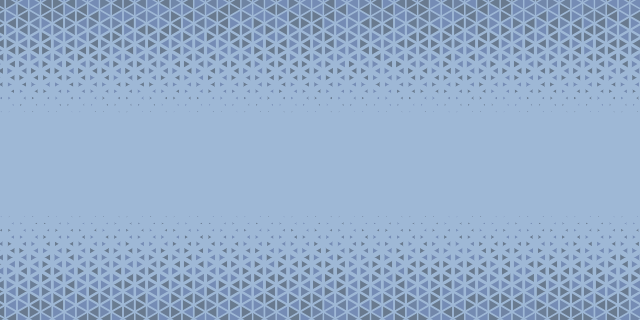
Write a WebGL 2 fragment shader that draws this background.

```glsl
#version 300 es
precision highp float;
// Halftone bands of small triangles on a flat pale blue ground.
// A triangular lattice is anchored at the inner rim of each band, and its
// triangles grow from dots toward the top and bottom edges of the canvas.

uniform vec2 u_resolution;
out vec4 fragColor;

const vec3 GROUND = vec3(0.62, 0.72, 0.84);
const vec3 SLATE = vec3(0.41, 0.48, 0.56);
const vec3 PERIWINKLE = vec3(0.46, 0.55, 0.71);

// All lengths are fractions of the canvas height.
const float COLUMN_WIDTH = 0.03683;
const float ROW_STEP = COLUMN_WIDTH / sqrt(3.0);
const float COLUMN_START = 0.0161;
const float TOP_START = 0.651;
const float BOTTOM_START = 0.323;
const float BAND_DEPTH = 0.359;
const float MAX_SCALE = 0.82;

float hash(vec2 p) {
    vec3 q = fract(p.xyx * vec3(0.1031, 0.1030, 0.0973));
    q += dot(q, q.yzx + 33.33);
    return fract((q.x + q.y) * q.z);
}

// Equilateral triangle pointing along +x, centred on its centre of mass.
float triangleDistance(vec2 p, float inradius) {
    return max(-p.x, 0.5 * p.x + 0.5 * sqrt(3.0) * abs(p.y)) - inradius;
}

// Triangle scale by the depth of its row inside the band.
float growth(float depth) {
    float t = clamp((depth + 0.5 * ROW_STEP) / BAND_DEPTH, 0.0, 1.0);
    return MAX_SCALE * (1.0 - pow(1.0 - t, 1.5));
}

// Signed distance to the triangle of one lattice cell.
float cellDistance(vec2 p, vec2 cell) {
    float direction = mod(cell.x + cell.y, 2.0) < 0.5 ? 1.0 : -1.0;
    float offset = 0.5 - direction / 6.0;
    vec2 center = vec2((cell.x + offset) * COLUMN_WIDTH, cell.y * ROW_STEP);
    vec2 local = (p - center) * vec2(direction, 1.0);
    return triangleDistance(local, growth(center.y) * COLUMN_WIDTH / 3.0);
}

// Lay one band over the ground; p.y rises from its inner rim outward.
vec3 drawBand(vec3 color, vec2 p, float seed, float pixel) {
    vec2 base = floor(p / vec2(COLUMN_WIDTH, ROW_STEP));
    for (int i = 0; i < 2; i++) {
        vec2 cell = base + vec2(0.0, float(i));
        if (cell.y < 0.0) continue;
        float d = cellDistance(p, cell);
        float coverage = 1.0 - smoothstep(-0.6 * pixel, 0.6 * pixel, d);
        float tint = smoothstep(0.25, 0.75, hash(cell + seed));
        color = mix(color, mix(SLATE, PERIWINKLE, tint), coverage);
    }
    return color;
}

void main() {
    float pixel = 1.0 / u_resolution.y;
    vec2 p = gl_FragCoord.xy * pixel;
    float x = p.x - COLUMN_START;

    vec3 color = GROUND;
    color = drawBand(color, vec2(x, p.y - TOP_START), 17.0, pixel);
    color = drawBand(color, vec2(x, BOTTOM_START - p.y), 53.0, pixel);
    fragColor = vec4(color, 1.0);
}
```
